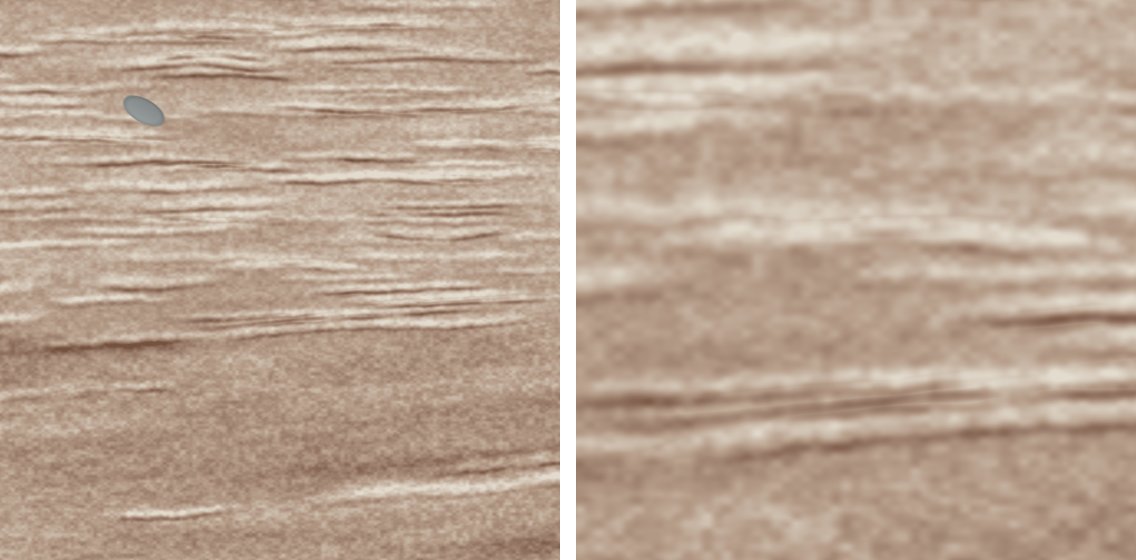
Left, the full canvas; right, a detail of the centre.
This texture is drawn by a Shadertoy shader. Its source:

```glsl
// Pale wood with horizontal grain: scattered tapered streaks, each a light ridge
// over a thin dark pore line, on a mottled ground that turns browner and tilts
// towards the bottom. One small grey oval chip lies on the upper left.

const vec3 DARK_BROWN = vec3(0.52, 0.39, 0.32);
const vec3 MID_TAN    = vec3(0.72, 0.625, 0.55);
const vec3 PALE_CREAM = vec3(0.83, 0.78, 0.72);
const vec3 CHIP_GREY  = vec3(0.55, 0.57, 0.57);

const float MID_TONE     = 0.645;             // tone at which MID_TAN sits
const float UPPER_TONE   = 0.69;
const float LOWER_TONE   = 0.53;
const float PALE_GAIN    = 0.44;
const float DARK_GAIN    = 0.68;
const float MOTTLE_GAIN  = 0.50;
const float BROAD_GAIN   = 0.32;
const float LOWER_TILT   = 0.08;
const float PORE_WIDTH   = 0.0042;
const vec2  STREAK_CELL  = vec2(0.50, 0.066);
const int   STREAK_LAYERS = 4;
const vec2  CHIP_CENTER  = vec2(0.257, 0.802);
const vec2  CHIP_RADII   = vec2(0.041, 0.021);
const float CHIP_ANGLE   = -0.52;

float hash(vec2 p) {
    vec3 q = fract(vec3(p.xyx) * 0.1031);
    q += dot(q, q.yzx + 33.33);
    return fract((q.x + q.y) * q.z);
}

float noise(vec2 p) {
    vec2 i = floor(p), f = fract(p);
    f = f * f * (3.0 - 2.0 * f);
    return mix(mix(hash(i), hash(i + vec2(1, 0)), f.x),
               mix(hash(i + vec2(0, 1)), hash(i + vec2(1, 1)), f.x), f.y);
}

float bell(float x) { return exp(-x * x); }

// Returns (light ridge, dark pore line) of a streak centred at the origin.
vec2 streak(vec2 p, float halfLength, float thickness, float seed) {
    float taper = 1.0 - smoothstep(0.5, 1.0, abs(p.x) / halfLength);
    p.y += 0.014 * (noise(vec2(p.x * 7.0, seed)) - 0.5);
    p.y += 0.004 * (noise(vec2(p.x * 38.0, seed + 9.0)) - 0.5);
    float ridge = bell((p.y - thickness) / (thickness * (0.4 + 0.4 * taper)));
    float breaks = smoothstep(0.2, 0.65, noise(vec2(p.x * 16.0, seed + 4.0)));
    float pore = bell((p.y + 0.003) / PORE_WIDTH) * mix(0.25, 1.0, breaks);
    return taper * vec2(ridge, pore);
}

// Strongest ridge and pore among the streaks scattered around p.
vec2 scatteredStreaks(vec2 p) {
    vec2 strongest = vec2(0.0);
    for (int layer = 0; layer < STREAK_LAYERS; layer++) {
        float shift = float(layer) * 0.37;
        vec2 home = floor(p / STREAK_CELL + shift);
        for (int j = -1; j <= 1; j++)
        for (int i = -1; i <= 1; i++) {
            vec2 cell = home + vec2(i, j);
            vec2 id = cell + 40.0 + 71.0 * float(layer);
            vec2 jitter = vec2(hash(id), hash(id + 17.3));
            vec2 center = (cell + 0.1 + 0.8 * jitter - shift) * STREAK_CELL;
            float size = hash(id + 31.7);
            float presence = mix(0.12, 0.97, smoothstep(0.38, 0.44, center.y));
            float shown = step(hash(id + 53.1), presence);
            vec2 strength = vec2(0.6 + 0.5 * hash(id + 67.9),
                                 0.2 + 0.9 * hash(id + 83.3));
            vec2 s = streak(p - center, mix(0.10, 0.27, size),
                            mix(0.006, 0.011, hash(id + 97.1)), id.x * 3.7 + id.y * 5.3);
            strongest = max(strongest, s * strength * shown);
        }
    }
    return strongest;
}

vec3 woodColor(float tone) {
    vec3 low = mix(DARK_BROWN, MID_TAN, tone / MID_TONE);
    vec3 high = mix(MID_TAN, PALE_CREAM, (tone - MID_TONE) / (1.0 - MID_TONE));
    return tone < MID_TONE ? low : high;
}

void mainImage(out vec4 fragColor, in vec2 fragCoord) {
    vec2 uv = fragCoord / iResolution.y;

    // Grain direction: level above, rising to the right below
    vec2 p = uv;
    p.y -= LOWER_TILT * (uv.x - 0.5) * (1.0 - smoothstep(0.36, 0.56, uv.y));

    // Ground with broad bands and fine mottling
    float upper = smoothstep(0.37, 0.44, p.y);
    float tone = mix(LOWER_TONE, UPPER_TONE, upper);
    tone += BROAD_GAIN * (noise(vec2(p.x * 2.5, p.y * 22.0)) - 0.5);
    tone += 0.22 * (noise(vec2(p.x * 9.0, p.y * 65.0) + 7.0) - 0.5);
    float mottle = 0.6 * noise(uv * vec2(95.0, 135.0))
                 + 0.4 * noise(uv * vec2(170.0, 220.0) + 19.0) - 0.5;
    tone += MOTTLE_GAIN * mottle * mix(1.2, 0.9, upper);

    // Smoky brown bands, left of the middle and at the lower right
    float smoke = 0.5 + noise(uv * vec2(30.0, 90.0));
    float leftBand = bell((uv.y - 0.38) / 0.021) * (1.0 - smoothstep(0.2, 0.42, uv.x));
    float rightBand = bell((p.y - 0.155) / 0.013) * smoothstep(0.4, 0.75, uv.x);
    float cornerBand = bell((p.y + 0.01) / 0.025) * smoothstep(0.6, 0.95, uv.x);
    tone -= smoke * (0.5 * leftBand + 0.26 * rightBand + 0.3 * cornerBand);

    // Streaks, with two long ridges across the lower half
    vec2 grain = scatteredStreaks(p);
    grain = max(grain, streak(p - vec2(0.85, 0.093), 0.36, 0.014, 3.0) * vec2(1.2, 0.3));
    grain = max(grain, streak(p - vec2(0.65, 0.40), 0.36, 0.010, 8.0) * vec2(1.1, 0.6));
    tone += PALE_GAIN * grain.x * (1.0 - 0.8 * grain.y) - DARK_GAIN * grain.y;
    vec3 color = woodColor(clamp(tone, -0.2, 1.18));

    // Grey oval chip with a darker rim
    float c = cos(CHIP_ANGLE), s = sin(CHIP_ANGLE);
    vec2 d = uv - CHIP_CENTER;
    vec2 local = vec2(c * d.x + s * d.y, c * d.y - s * d.x) / CHIP_RADII;
    float edge = (length(local) - 1.0) * CHIP_RADII.y;
    float soft = max(0.0015, 1.0 / iResolution.y);
    vec3 chip = CHIP_GREY * (1.0 - 0.08 * local.y - 0.12 * smoothstep(0.7, 1.0, length(local)));
    color = mix(color, chip, 1.0 - smoothstep(-soft, soft, edge));

    fragColor = vec4(color, 1.0);
}
```
